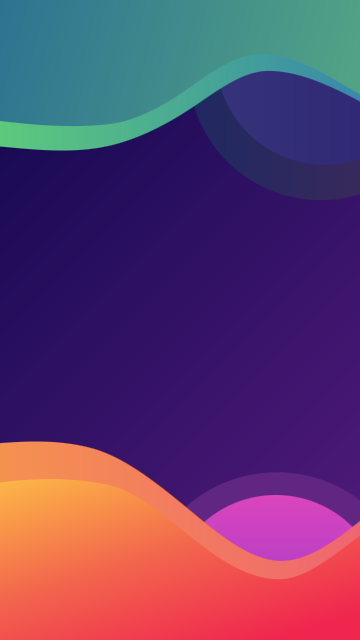
Reproduce this background procedurally as a Shadertoy shader.

```glsl
// Cubic between two knots, each holding x, y and slope
float hermite(float x, vec3 a, vec3 b) {
    float w = b.x - a.x, t = (x - a.x) / w, s = 1.0 - t;
    return s * s * ((1.0 + 2.0 * t) * a.y + t * w * a.z)
         + t * t * ((1.0 + 2.0 * s) * b.y - s * w * b.z);
}

float wave(float x, vec3 a, vec3 b, vec3 c, vec3 d, vec3 e) {
    if (x < b.x) return hermite(x, a, b);
    if (x < c.x) return hermite(x, b, c);
    if (x < d.x) return hermite(x, c, d);
    return hermite(x, d, e);
}

// Smooth coverage of the region where the distance is negative
float cover(float dist) {
    return clamp(0.5 - dist / fwidth(dist), 0.0, 1.0);
}

float disc(vec2 p, vec2 center, float radius) {
    return cover(length(p - center) - radius);
}

vec3 ramp(vec3 from, vec3 to, float t) {
    return mix(from, to, clamp(t, 0.0, 1.0));
}

void mainImage(out vec4 fragColor, in vec2 fragCoord) {
    // Canvas is one unit wide, with y running down from the top
    vec2 uv = fragCoord / iResolution.xy;
    vec2 p = vec2(uv.x, (1.0 - uv.y) * 16.0 / 9.0);

    // Violet backdrop
    vec3 color = ramp(vec3(0.10, 0.04, 0.33), vec3(0.30, 0.10, 0.47), (p.x + p.y - 0.41) / 2.0);

    // Upper discs
    vec3 slate = ramp(vec3(0.12, 0.16, 0.38), vec3(0.22, 0.16, 0.36), (p.x - 0.54) / 0.46);
    vec3 indigo = ramp(vec3(0.21, 0.20, 0.48), vec3(0.19, 0.16, 0.46), (p.x - 0.6) / 0.4);
    color = mix(color, slate, disc(p, vec2(0.891, 0.188), 0.368));
    color = mix(color, indigo, disc(p, vec2(0.903, 0.155), 0.303));

    // Lower discs
    vec3 magenta = ramp(vec3(0.86, 0.27, 0.74), vec3(0.74, 0.25, 0.77), (p.y - 1.375) / 0.18);
    color = mix(color, vec3(0.38, 0.15, 0.51), disc(p, vec2(0.769, 1.694), 0.382));
    color = mix(color, magenta, disc(p, vec2(0.766, 1.676), 0.301));

    // Upper wave: green ribbon, then teal sheet
    float ribbonTop = wave(p.x, vec3(0.0, 0.407, 0.09), vec3(0.278, 0.410, -0.17),
        vec3(0.544, 0.292, -0.68), vec3(0.745, 0.197, 0.0), vec3(1.0, 0.282, 0.53));
    float sheetTop = wave(p.x, vec3(0.0, 0.336, 0.12), vec3(0.301, 0.345, -0.11),
        vec3(0.544, 0.231, -0.72), vec3(0.729, 0.150, 0.0), vec3(1.0, 0.262, 0.56));
    vec3 green = ramp(vec3(0.36, 0.79, 0.49), vec3(0.22, 0.54, 0.66), p.x);
    vec3 teal = ramp(vec3(0.18, 0.45, 0.57), vec3(0.33, 0.65, 0.52), p.x * 0.9 + p.y * 0.25);
    color = mix(color, green, cover(p.y - ribbonTop));
    color = mix(color, teal, cover(p.y - sheetTop));

    // Lower wave: peach ribbon, then fiery sheet
    float ribbonLow = wave(p.x, vec3(0.0, 1.231, -0.08), vec3(0.255, 1.245, 0.27),
        vec3(0.544, 1.431, 0.83), vec3(0.782, 1.558, 0.0), vec3(1.0, 1.447, -0.8));
    float sheetLow = wave(p.x, vec3(0.0, 1.340, -0.12), vec3(0.301, 1.347, 0.22),
        vec3(0.544, 1.502, 0.8), vec3(0.775, 1.609, 0.0), vec3(1.0, 1.488, -0.73));
    vec3 peach = ramp(vec3(0.96, 0.57, 0.31), vec3(0.94, 0.40, 0.44), p.x);
    float heat = (p.y - 1.34 + 0.3 * p.x) / 0.66;
    vec3 fire = ramp(vec3(0.99, 0.71, 0.28), vec3(0.95, 0.40, 0.30), heat * 2.0);
    fire = ramp(fire, vec3(0.94, 0.15, 0.31), heat * 2.0 - 1.0);
    color = mix(color, peach, cover(ribbonLow - p.y));
    color = mix(color, fire, cover(sheetLow - p.y));

    fragColor = vec4(color, 1.0);
}
```
